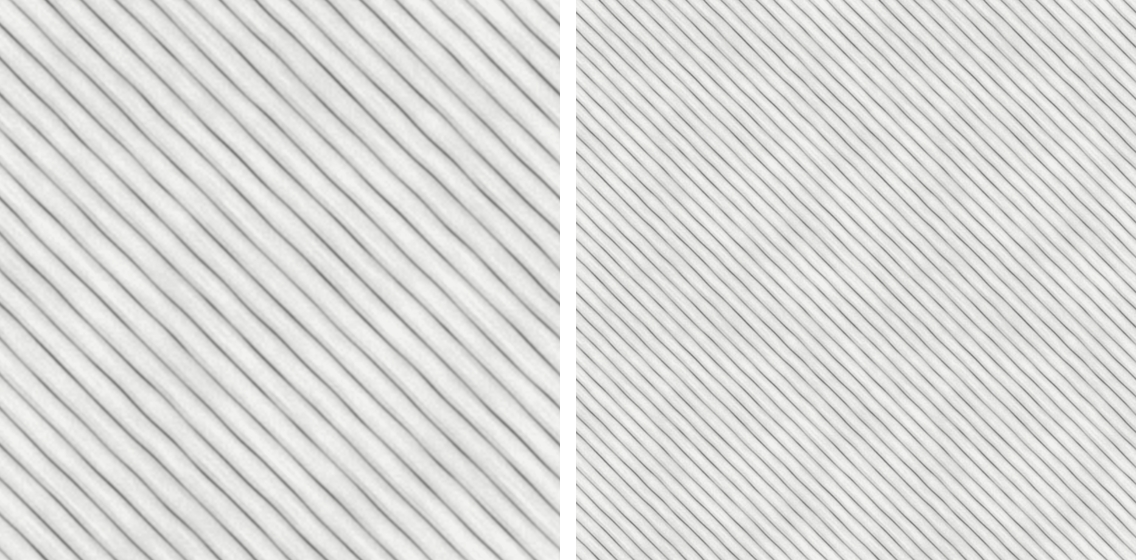
Left, the tile; right, the same tile 2 across and 2 down.
A Shadertoy shader for this pattern:

```glsl
const float RIBS = 16.0;          // repeats across and down
const float PHASE = 0.31;         // groove offset, in repeats
const float GROOVE_WIDTH = 0.07;  // in repeats
const float GROOVE_DEPTH = 0.24;
const float CREASE_OFFSET = 0.23; // faint second line beside the groove
const float CREASE_WIDTH = 0.06;
const float CREASE_DEPTH = 0.05;
const float WOBBLE = 0.07;
const float EDGE_TONE = 0.83;
const float CREST_TONE = 0.925;
const float STREAK_AMOUNT = 0.05;
const float BLOTCH_AMOUNT = 0.06;
const float GRAIN_AMOUNT = 0.035;
const float GRAIN_CELLS = 200.0;
const vec3 TINT = vec3(1.0, 1.0, 0.991);

float hash(vec2 cell) {
    vec3 q = fract(cell.xyx * vec3(0.1031, 0.1030, 0.0973));
    q += dot(q, q.yzx + 33.33);
    return fract((q.x + q.y) * q.z);
}

// Value noise that wraps after a whole number of cells
float wrapNoise(vec2 p, vec2 period, float seed) {
    vec2 cell = floor(p);
    vec2 f = p - cell;
    f = f * f * (3.0 - 2.0 * f);
    vec2 a = mod(cell, period) + seed;
    vec2 b = mod(cell + 1.0, period) + seed;
    return mix(mix(hash(a), hash(vec2(b.x, a.y)), f.x),
               mix(hash(vec2(a.x, b.y)), hash(b), f.x), f.y);
}

float blotches(vec2 uv) {
    float sum = 0.0, weight = 0.5, cells = 6.0;
    for (int i = 0; i < 3; i++) {
        sum += weight * wrapNoise(uv * cells, vec2(cells), 17.0 * float(i + 1));
        weight *= 0.5;
        cells *= 2.0;
    }
    return sum / 0.875;
}

float softLine(float offset, float width) {
    float t = offset / width;
    return exp(-t * t);
}

void mainImage(out vec4 fragColor, in vec2 fragCoord) {
    vec2 uv = fragCoord / iResolution.xy;

    // Diagonal axes: both wrap whenever x or y advances by one
    float across = uv.x + uv.y;
    float along = uv.x - uv.y;

    // Signed offset from the nearest groove, in repeats
    float rib = across * RIBS - PHASE;
    float bend = wrapNoise(vec2(rib, along * 10.0), vec2(RIBS, 10.0), 5.0) - 0.5;
    float offset = fract(rib + WOBBLE * bend + 0.5) - 0.5;

    // Rounded rib
    float tone = mix(EDGE_TONE, CREST_TONE, smoothstep(0.0, 0.4, abs(offset)));

    // Groove and crease, uneven along their length
    float wear = wrapNoise(vec2(rib, along * 13.0), vec2(RIBS, 13.0), 41.0);
    float patchy = wrapNoise(vec2(rib, along * 9.0), vec2(RIBS, 9.0), 73.0);
    tone -= GROOVE_DEPTH * mix(0.55, 1.35, wear) * softLine(offset, GROOVE_WIDTH);
    tone -= CREASE_DEPTH * patchy * softLine(offset - CREASE_OFFSET, CREASE_WIDTH);

    // Fibres, stains and grain
    vec2 fibreCells = vec2(RIBS * 6.0, 14.0);
    tone += STREAK_AMOUNT * (wrapNoise(vec2(across, along) * fibreCells, fibreCells, 97.0) - 0.5);
    tone += BLOTCH_AMOUNT * (blotches(uv) - 0.5);
    tone += GRAIN_AMOUNT * (wrapNoise(uv * GRAIN_CELLS, vec2(GRAIN_CELLS), 131.0) - 0.5);

    fragColor = vec4(clamp(tone, 0.0, 0.95) * TINT, 1.0);
}
```
